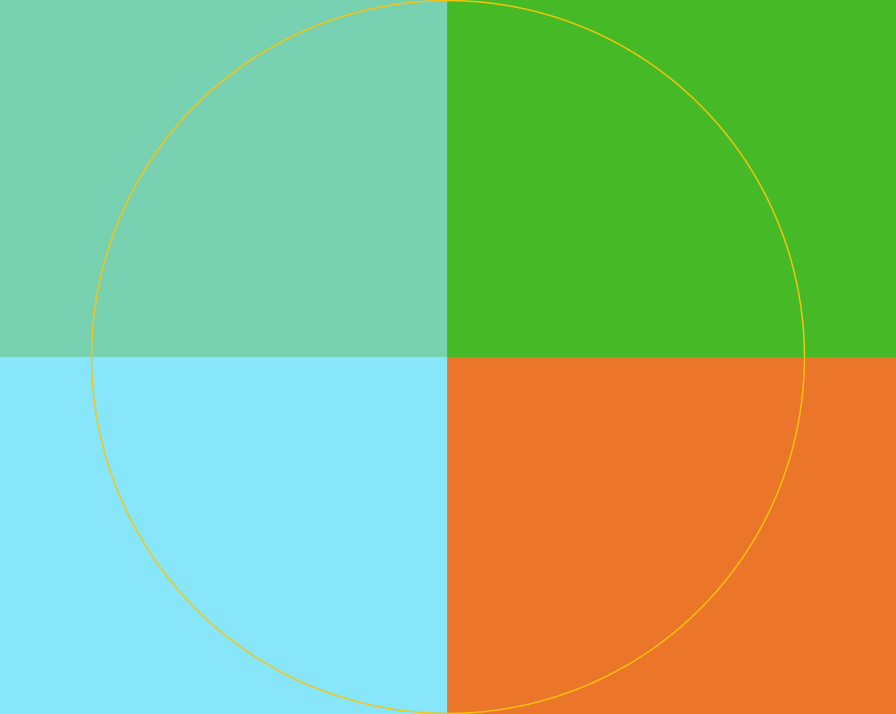
Give the GLSL for this background, as a WebGL 2 fragment shader.

```glsl
#version 300 es
precision highp float;
// Four flat colour quadrants with a thin golden ring touching the top and
// bottom edges. Quadrants are blended by antialiased half-planes and the
// ring is a circle distance function, in units of the canvas height.

#define SPLIT vec2(-0.0012, 0.0)
#define RING_CENTER vec2(0.0, 0.0)
#define RING_RADIUS 0.4992
#define RING_WIDTH 0.0021
#define RING_OPACITY 0.95

uniform vec2 u_resolution;
out vec4 fragColor;

const vec3 TEAL = vec3(0.47, 0.82, 0.69);
const vec3 GREEN = vec3(0.27, 0.73, 0.15);
const vec3 SKY = vec3(0.53, 0.90, 0.98);
const vec3 ORANGE = vec3(0.92, 0.46, 0.16);
const vec3 GOLD = vec3(0.98, 0.77, 0.04);

// Share of a pixel lying on the positive side of an edge.
float coverage(float dist, float pixel) {
    return clamp(dist / pixel + 0.5, 0.0, 1.0);
}

vec3 quadrants(vec2 p, float pixel) {
    float right = coverage(p.x - SPLIT.x, pixel);
    float upper = coverage(p.y - SPLIT.y, pixel);
    return mix(mix(SKY, ORANGE, right), mix(TEAL, GREEN, right), upper);
}

// Box-filtered stroke, so the hairline keeps its weight at any size.
float ring(vec2 p, float pixel) {
    float dist = length(p - RING_CENTER) - RING_RADIUS;
    float halfWidth = 0.5 * RING_WIDTH;
    return coverage(dist + halfWidth, pixel) - coverage(dist - halfWidth, pixel);
}

void main() {
    float pixel = 1.0 / u_resolution.y;
    vec2 p = (gl_FragCoord.xy - 0.5 * u_resolution) * pixel;

    vec3 color = quadrants(p, pixel);
    color = mix(color, GOLD, RING_OPACITY * ring(p, pixel));
    fragColor = vec4(color, 1.0);
}
```
